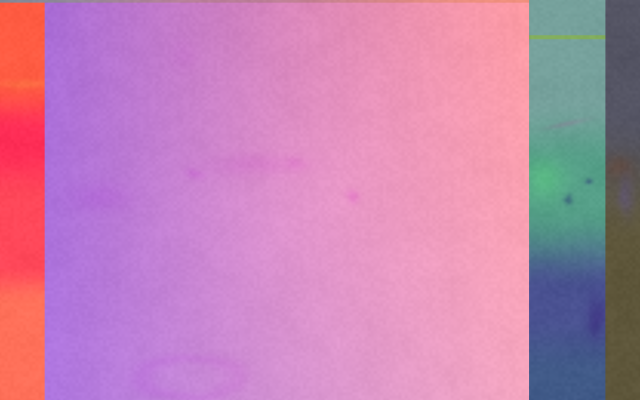
Reproduce this background procedurally as a Shadertoy shader.

```glsl
#define LEFT_EDGE 0.0697
#define RIGHT_EDGE 0.8268
#define FAR_EDGE 0.946
#define TOP_EDGE 0.9935
#define GRAIN 0.028
#define MOTTLE 0.035
#define WARP 0.018

float hash(vec2 p) {
    return fract(sin(dot(p, vec2(127.1, 311.7))) * 43758.5453);
}

float noise(vec2 p) {
    vec2 cell = floor(p), f = fract(p);
    f = f * f * (3.0 - 2.0 * f);
    return mix(mix(hash(cell), hash(cell + vec2(1, 0)), f.x),
               mix(hash(cell + vec2(0, 1)), hash(cell + vec2(1, 1)), f.x), f.y);
}

float fbm(vec2 p) {
    float sum = 0.0, amp = 0.5;
    for (int i = 0; i < 4; i++) {
        sum += amp * noise(p);
        p = p * 2.03 + 17.0;
        amp *= 0.5;
    }
    return sum;
}

// Antialiased step, one pixel wide
float edge(float at, float x, float pixel) {
    return smoothstep(at - 0.5 * pixel, at + 0.5 * pixel, x);
}

// Soft elliptical stain
float stain(vec2 p, vec2 center, vec2 radius) {
    vec2 d = (p - center) / radius;
    return exp(-dot(d, d) * 1.5);
}

// Elliptical ring with a soft rim
float ring(vec2 p, vec2 center, vec2 radius) {
    float d = length((p - center) / radius) - 1.0;
    return exp(-d * d * 14.0);
}

vec3 redBand(vec2 p) {
    vec3 orange = vec3(1.0, 0.36, 0.26), crimson = vec3(1.0, 0.18, 0.34);
    vec3 rose = vec3(1.0, 0.28, 0.35), coral = vec3(1.0, 0.44, 0.35);
    vec3 col = mix(coral, rose, smoothstep(0.24, 0.34, p.y));
    col = mix(col, crimson, smoothstep(0.50, 0.63, p.y));
    col = mix(col, orange, smoothstep(0.67, 0.80, p.y));
    return col + vec3(0.0, 0.07, 0.01) * stain(p, vec2(0.04, 0.79), vec2(0.05, 0.012));
}

vec3 pinkPanel(vec2 p, vec2 warped) {
    float x = (p.x - LEFT_EDGE) / (RIGHT_EDGE - LEFT_EDGE);
    vec3 violet = mix(vec3(0.68, 0.46, 0.88), vec3(0.66, 0.42, 0.84), p.y);
    vec3 orchid = mix(vec3(0.83, 0.57, 0.82), vec3(0.85, 0.52, 0.73), p.y);
    vec3 blush = mix(vec3(0.96, 0.65, 0.75), vec3(1.0, 0.61, 0.64), p.y);
    vec3 col = x < 0.5 ? mix(violet, orchid, x * 2.0) : mix(orchid, blush, x * 2.0 - 1.0);
    col += vec3(0.035, 0.025, 0.02) * stain(p, vec2(0.48, 0.48), vec2(0.3, 0.45));

    // Faint magenta marks
    float marks = 0.55 * stain(warped, vec2(0.40, 0.588), vec2(0.085, 0.035));
    marks += 0.6 * stain(warped, vec2(0.465, 0.59), vec2(0.018, 0.02));
    marks += 0.8 * stain(warped, vec2(0.304, 0.565), vec2(0.015, 0.018));
    marks += 1.1 * stain(warped, vec2(0.552, 0.508), vec2(0.013, 0.02));
    marks += 0.5 * stain(warped, vec2(0.16, 0.506), vec2(0.055, 0.045));
    marks += 0.45 * ring(warped, vec2(0.295, 0.055), vec2(0.075, 0.048));
    marks += 0.3 * stain(warped, vec2(0.285, 0.86), vec2(0.025, 0.045));
    return col - vec3(0.015, 0.085, 0.0) * marks;
}

vec3 tealBand(vec2 p, vec2 warped) {
    vec3 mist = vec3(0.46, 0.63, 0.61), green = vec3(0.33, 0.62, 0.53);
    vec3 indigo = vec3(0.29, 0.32, 0.57), navy = vec3(0.25, 0.35, 0.53);
    vec3 col = mix(navy, indigo, smoothstep(0.06, 0.22, warped.y));
    col = mix(col, green, smoothstep(0.27, 0.47, warped.y));
    col = mix(col, mist, smoothstep(0.58, 0.75, warped.y));
    col += vec3(0.03, 0.11, 0.0) * stain(warped, vec2(0.85, 0.55), vec2(0.04, 0.06));

    // Olive thread and dark blots
    float thread = 1.0 - smoothstep(0.003, 0.007, abs(p.y - 0.907));
    col = mix(col, vec3(0.52, 0.69, 0.32), 0.85 * thread);
    float blots = stain(warped, vec2(0.892, 0.502), vec2(0.008, 0.014));
    blots += stain(warped, vec2(0.917, 0.546), vec2(0.007, 0.01));
    col = mix(col, vec3(0.22, 0.37, 0.48), 0.75 * min(blots, 1.0));
    float bruise = stain(warped, vec2(0.932, 0.205), vec2(0.018, 0.06));
    col = mix(col, vec3(0.24, 0.2, 0.51), 0.8 * bruise);
    float streak = p.y - 0.69 - 0.35 * (p.x - 0.885);
    return col + vec3(0.05, -0.06, 0.0) * exp(-streak * streak * 20000.0)
        * stain(p, vec2(0.885, 0.69), vec2(0.04, 0.05));
}

vec3 darkBand(vec2 p, vec2 warped) {
    vec3 olive = vec3(0.37, 0.34, 0.23), slate = vec3(0.33, 0.33, 0.39);
    vec3 col = mix(olive, slate, smoothstep(0.38, 0.72, warped.y));
    col = mix(col, vec3(0.39, 0.3, 0.26), 0.8 * stain(warped, vec2(0.965, 0.58), vec2(0.03, 0.035)));
    return mix(col, vec3(0.37, 0.33, 0.43), 0.8 * stain(warped, vec2(0.977, 0.51), vec2(0.012, 0.06)));
}

void mainImage(out vec4 fragColor, in vec2 fragCoord) {
    vec2 p = fragCoord / iResolution.xy;
    vec2 pixel = 1.0 / iResolution.xy;
    vec2 q = p * vec2(1.6, 1.0);
    vec2 warped = p + WARP * (vec2(fbm(q * 22.0), fbm(q * 22.0 + 40.0)) - 0.47);

    // Vertical bands from left to right
    vec3 col = mix(redBand(warped), pinkPanel(p, warped), edge(LEFT_EDGE, p.x, pixel.x));

    // Thin strip above the first two bands
    vec3 strip = mix(vec3(0.53, 0.54, 0.6), vec3(0.73, 0.49, 0.6), smoothstep(0.0, 0.35, p.x));
    strip = mix(strip, vec3(0.94, 0.56, 0.49), smoothstep(0.35, 0.8, p.x));
    col = mix(col, strip, edge(TOP_EDGE, p.y, pixel.y));

    col = mix(col, tealBand(p, warped), edge(RIGHT_EDGE, p.x, pixel.x));
    col = mix(col, darkBand(p, warped), edge(FAR_EDGE, p.x, pixel.x));

    // Paper texture
    col += MOTTLE * (fbm(q * 14.0) - 0.47) + GRAIN * (noise(q * 130.0) - 0.5);
    fragColor = vec4(clamp(col, 0.0, 1.0), 1.0);
}
```
